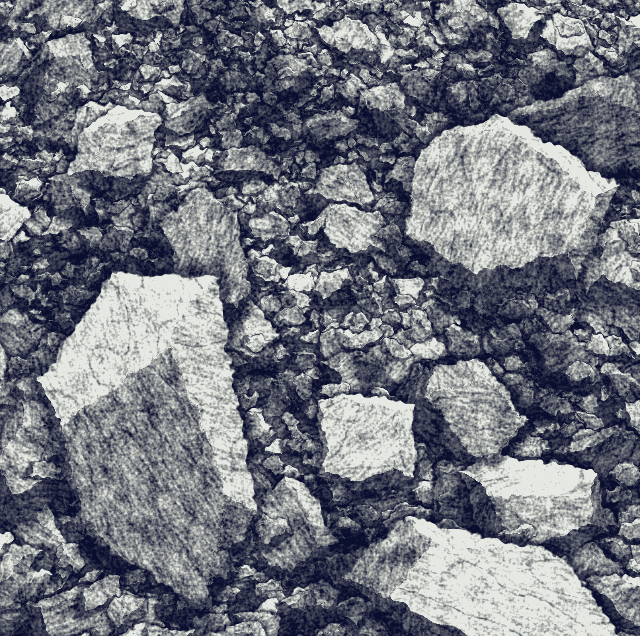
This texture is drawn by a WebGL 2 fragment shader. Its source:

```glsl
#version 300 es
precision highp float;

uniform vec2 u_resolution;
out vec4 fragColor;

const float TAU = 6.28318;

struct Surface { float tone; float strata; };

vec2 hash2(vec2 p) {
    vec3 q = fract(vec3(p.xyx) * vec3(0.1031, 0.1030, 0.0973));
    q += dot(q, q.yzx + 33.33);
    return fract((q.xx + q.yz) * q.zy);
}

vec2 rotate(vec2 p, float a) {
    float c = cos(a), s = sin(a);
    return vec2(c * p.x + s * p.y, c * p.y - s * p.x);
}

float cornerSlope(vec2 cell, vec2 offset) {
    float a = TAU * hash2(cell + 71.0).x;
    return dot(vec2(cos(a), sin(a)), offset);
}

float gradientNoise(vec2 p) {
    vec2 i = floor(p), f = fract(p), e = vec2(1.0, 0.0);
    vec2 u = f * f * f * (f * (f * 6.0 - 15.0) + 10.0);
    float low = mix(cornerSlope(i, f), cornerSlope(i + e, f - e), u.x);
    float high = mix(cornerSlope(i + e.yx, f - e.yx), cornerSlope(i + 1.0, f - 1.0), u.x);
    return mix(low, high, u.y);
}

float fbm(vec2 p) {
    float sum = 0.0, amp = 1.0;
    for (int i = 0; i < 3; i++) {
        sum += amp * gradientNoise(p);
        p = rotate(p, 0.6) * 2.1 + 9.0;
        amp *= 0.55;
    }
    return sum;
}

// Faceted stone: a tilted top plane cut by six sloping sides
void addRock(inout Surface s, vec2 p, vec2 seed, float top, float albedo, float strata, float soft) {
    if (dot(p, p) > 1.8) return;
    vec2 tilt = (hash2(seed + 3.3) - 0.5) * 0.7;
    float height = top + dot(p, tilt), edge = -1.0;
    vec3 normal = vec3(-tilt, 1.0);
    for (int k = 0; k < 6; k++) {
        vec2 h = hash2(seed + float(k) * vec2(7.1, 3.7));
        vec2 g = hash2(seed + float(k) * vec2(2.9, 5.3) + 19.0);
        float a = (float(k) + 0.6 * (h.x - 0.5)) * TAU / 6.0 + seed.x;
        vec2 n = vec2(cos(a), sin(a));
        float side = dot(p, n) - mix(0.4, 0.65, h.y);
        float steep = mix(0.6, 2.5, g.x);
        float z = -side * steep;
        normal = mix(normal, vec3(n * steep, 1.0), smoothstep(-soft, soft, height - z));
        height = min(height, z);
        edge = max(edge, side);
    }
    float light = max(dot(normalize(normal), vec3(0.3, 0.75, 0.6)), 0.0);
    float shadowWidth = 0.11 + 0.12 * clamp(-p.x - p.y, 0.0, 1.0);
    s.tone *= mix(0.35, 1.0, smoothstep(0.0, shadowWidth, edge));
    float cover = 1.0 - smoothstep(-soft, soft, edge);
    s.tone = mix(s.tone, albedo * (0.19 + 0.7 * light), cover);
    s.strata = cover > 0.5 ? strata + 0.8 * normal.x : s.strata;
}

// Jittered grid of stones, nearer rows covering farther ones
void scatter(inout Surface s, vec2 p, float layer, float density, float soft) {
    vec2 base = floor(p);
    for (int j = 1; j >= -1; j--) {
        for (int i = -1; i <= 1; i++) {
            vec2 cell = base + vec2(i, j);
            vec2 seed = cell + 50.0 + layer * 17.0;
            vec2 pick = hash2(seed), shape = hash2(seed + 0.37);
            if (pick.x > density) continue;
            vec2 centre = cell + 0.5 + 0.7 * (hash2(seed + 0.71) - 0.5);
            vec2 q = rotate(p - centre, (shape.x - 0.5) * 1.1);
            q.y *= mix(1.0, 1.65, shape.y);
            addRock(s, q, seed, mix(0.1, 0.33, shape.x), mix(0.72, 1.28, pick.y),
                    (shape.y - 0.5) * 2.4, soft);
        }
    }
}

void addBoulder(inout Surface s, vec2 uv, vec2 centre, vec2 size, float angle,
                float seed, float albedo, float strata, float pixel) {
    vec2 p = rotate(uv - centre, angle) / size;
    addRock(s, p, vec2(seed, seed * 1.7 + 4.0), 0.14, albedo, strata, pixel / min(size.x, size.y));
}

// Navy shadows rising to warm pale grey
vec3 stoneColour(float t) {
    float blue = 0.15 * pow(max(1.0 - t / 0.7, 0.0), 1.3);
    return vec3(t, t + 0.014, t + blue - 0.01 * smoothstep(0.6, 0.85, t));
}

void main() {
    vec2 uv = gl_FragCoord.xy / u_resolution.y;
    float pixel = 1.1 / u_resolution.y;

    // Ragged outlines
    vec2 warp = vec2(fbm(uv * 19.0), fbm(uv * 19.0 + 40.0)) * 0.011;
    warp += vec2(gradientNoise(uv * 95.0), gradientNoise(uv * 95.0 + 23.0)) * 0.005;
    vec2 rough = uv + warp;

    // Stones shrink up the slope
    float depth = exp(0.8 * rough.y);
    vec2 ground = vec2((rough.x - 0.5) * depth, depth / 0.8);
    float groundPixel = pixel * depth;

    Surface s = Surface(0.24 + 0.3 * fbm(uv * 16.0), 0.3);
    scatter(s, ground * 27.0, 1.0, 0.85, groundPixel * 27.0);
    scatter(s, ground * 13.0, 2.0, 0.6, groundPixel * 13.0);
    scatter(s, ground * 6.5, 3.0, 0.5, groundPixel * 6.5);
    scatter(s, ground * 4.2, 4.0, 0.22, groundPixel * 4.2);
    scatter(s, ground * 18.0, 5.0, 0.2, groundPixel * 18.0);
    s.tone *= mix(0.55, 1.0, smoothstep(-0.35, 0.08, gradientNoise(uv * 4.3 + 2.0)));

    // Large blocks and slabs
    addBoulder(s, rough, vec2(0.92, 0.80), vec2(0.30, 0.14), 0.4, 2.3, 0.65, 0.5, pixel);
    addBoulder(s, rough, vec2(0.81, 0.67), vec2(0.30, 0.22), -0.1, 5.2, 1.18, 1.4, pixel);
    addBoulder(s, rough, vec2(0.32, 0.59), vec2(0.15, 0.20), 0.1, 8.6, 0.80, 1.0, pixel);
    addBoulder(s, rough, vec2(0.73, 0.35), vec2(0.20, 0.15), -0.3, 11.4, 0.90, -0.4, pixel);
    addBoulder(s, rough, vec2(0.57, 0.31), vec2(0.13, 0.13), 0.0, 14.7, 1.25, 0.7, pixel);
    addBoulder(s, rough, vec2(0.76, 0.07), vec2(0.38, 0.20), -0.3, 17.5, 1.20, -0.6, pixel);
    addBoulder(s, rough, vec2(0.25, 0.29), vec2(0.25, 0.44), 0.15, 21.1, 1.15, -0.95, pixel);

    // Bedding lines, weathering and mineral grain
    vec2 bed = rotate(uv, s.strata) + warp * 0.4;
    float lines = gradientNoise(bed * vec2(32.0, 145.0)) + 0.7 * gradientNoise(bed * vec2(75.0, 240.0) + 11.0);
    float grain = gradientNoise(uv * 185.0) + 0.8 * gradientNoise(uv * 310.0 + 5.0);
    float texture_ = 0.30 * lines + 0.32 * grain + 0.26 * fbm(uv * 27.0 + 8.0);
    float crack = smoothstep(0.0, 0.045, abs(gradientNoise(bed * vec2(8.0, 17.0))));
    float tone = s.tone * mix(0.72, 1.0, crack);
    tone += texture_ * mix(0.4, 1.0, smoothstep(0.03, 0.45, tone));
    fragColor = vec4(stoneColour(clamp(tone * 1.04 + 0.01, 0.04, 0.9)), 1.0);
}
```
